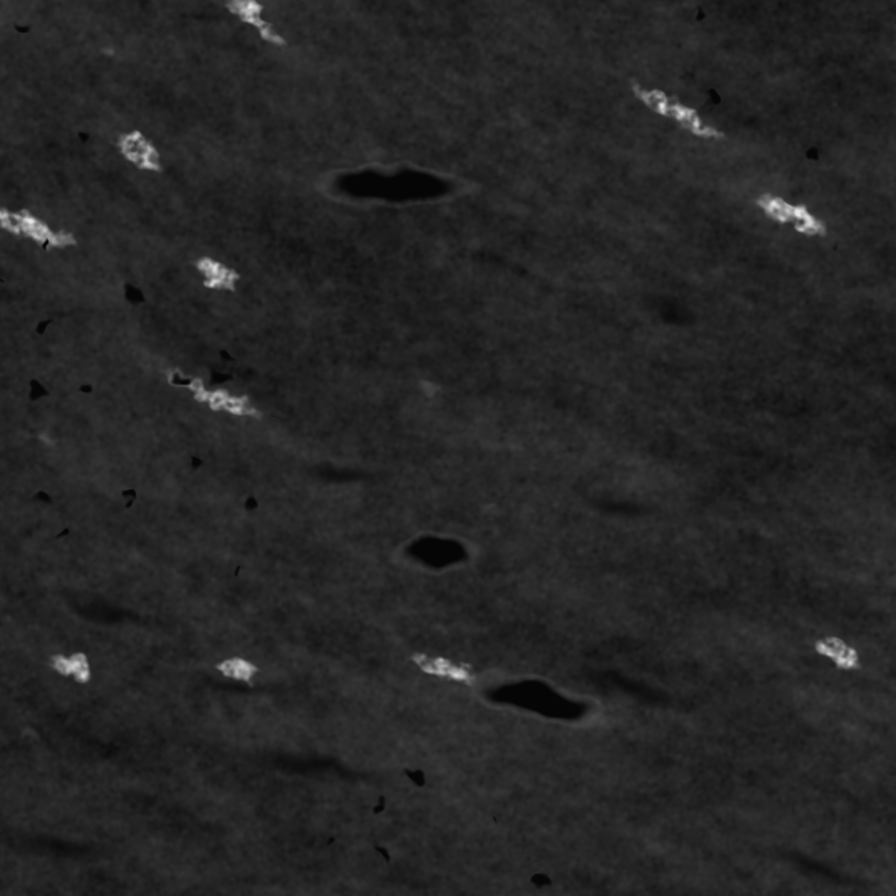
A WebGL 2 fragment shader for this texture:

```glsl
#version 300 es
precision highp float;
// Dark polished stone: grey mottling drawn out along a slanted grain, with
// bright mineral flakes, black voids, small pits and soft dark streaks.
// Mottling is layered cellular spot noise; features are scattered ellipses.

uniform vec2 u_resolution;
out vec4 fragColor;

vec3 hash3(vec3 v) {
    v = fract(v * vec3(0.1031, 0.103, 0.0973));
    v += dot(v, v.yxz + 33.33);
    return fract((v.xxy + v.yxx) * v.zyx);
}

// Components of v along and across an axis at the given angle.
vec2 alongAxis(vec2 v, float angle) {
    float c = cos(angle), s = sin(angle);
    return vec2(c * v.x + s * v.y, c * v.y - s * v.x);
}

// Cellular noise: one round spot of random sign and strength per cell.
float spotNoise(vec2 p, float seed) {
    vec2 home = floor(p);
    float sum = 0.0;
    for (int i = 0; i < 9; i++) {
        vec2 cell = home + vec2(i % 3 - 1, i / 3 - 1);
        vec3 rnd = hash3(vec3(cell + 40.0, seed));
        vec2 offset = p - cell - rnd.xy;
        float falloff = max(1.0 - dot(offset, offset), 0.0);
        sum += (2.0 * rnd.z - 1.0) * falloff * falloff;
    }
    return sum;
}

// Approximate signed distance to the nearest of many scattered ellipses.
float scatter(vec2 p, float cells, float chance, vec2 halfSize, float angle, float seed) {
    vec2 home = floor(p * cells);
    float nearest = 1.0;
    for (int i = 0; i < 9; i++) {
        vec2 cell = home + vec2(i % 3 - 1, i / 3 - 1);
        vec3 place = hash3(vec3(cell + 11.0, seed));
        vec3 form = hash3(vec3(cell + 71.0, seed + 5.0));
        if (place.z < chance) {
            vec2 centre = (cell + 0.1 + 0.8 * place.xy) / cells;
            vec2 size = halfSize * mix(vec2(0.5, 0.65), vec2(1.3, 1.2), form.xy);
            vec2 q = alongAxis(p - centre, angle + 0.5 * (form.z - 0.5));
            nearest = min(nearest, (length(q / size) - 1.0) * size.y);
        }
    }
    return nearest;
}

// Coverage of a shape whose edge fades over the given width.
float cover(float dist, float softness) {
    return 1.0 - smoothstep(-softness, softness, dist);
}

void main() {
    vec2 p = gl_FragCoord.xy / u_resolution.y;

    // Grain direction, gently bent across the canvas
    vec2 grain = alongAxis(p, -0.42);
    grain.y += 0.025 * sin(5.0 * grain.x + 1.0) + 0.01 * sin(11.0 * p.x + 7.0 * p.y);

    // Mottling from broad patches down to fine grit
    float grit = spotNoise(p * 190.0, 4.0);
    float fine = spotNoise(grain * vec2(65.0, 95.0), 3.0);
    float shade = 0.139
        + 0.026 * spotNoise(grain * vec2(4.0, 8.0), 1.0)
        + 0.026 * spotNoise(grain * vec2(13.0, 30.0), 2.0)
        + 0.025 * fine + 0.021 * grit;

    // Ragged outlines for every scattered part
    vec2 ragged = p + 0.006 * vec2(spotNoise(p * 45.0, 5.0), spotNoise(p * 45.0, 6.0));
    vec2 lumpy = p + 0.006 * vec2(spotNoise(p * 85.0, 7.0), spotNoise(p * 85.0, 8.0));

    // Soft dark streaks
    float streak = scatter(ragged, 5.0, 0.4, vec2(0.045, 0.008), -0.25, 21.0);
    shade *= 1.0 - 0.65 * cover(streak, 0.009);

    // Faint pale dots
    float dots = scatter(lumpy, 10.0, 0.13, vec2(0.009, 0.006), -0.4, 22.0);
    shade += 0.12 * cover(dots, 0.005) * (0.7 + 0.5 * fine);

    // Bright flakes with a dim halo and mottled inside
    float flake = scatter(lumpy, 5.0, 0.42, vec2(0.037, 0.0105), -0.5, 23.0);
    shade += 0.045 * exp(-max(flake, 0.0) * 110.0);
    float flakeShade = clamp(0.55 + 0.25 * fine + 0.2 * grit, 0.25, 0.9);
    shade = mix(shade, flakeShade, cover(flake, 0.0045));

    // Large black voids inside a thin pale rim
    float hollow = scatter(ragged, 3.0, 0.36, vec2(0.048, 0.017), -0.2, 24.0);
    shade += 0.06 * exp(-pow((hollow - 0.006) / 0.003, 2.0));
    shade = mix(shade, 0.02, cover(hollow, 0.003));

    // Small pits, gathered in loose groups
    float group = smoothstep(-0.1, 0.3, spotNoise(p * 3.5, 9.0));
    float pit = scatter(lumpy, 17.0, 0.22, vec2(0.0095, 0.0075), -0.5, 25.0);
    shade = mix(shade, 0.025, cover(pit + 0.012 * (1.0 - group), 0.003));

    fragColor = vec4(vec3(clamp(shade, 0.0, 1.0)), 1.0);
}
```
